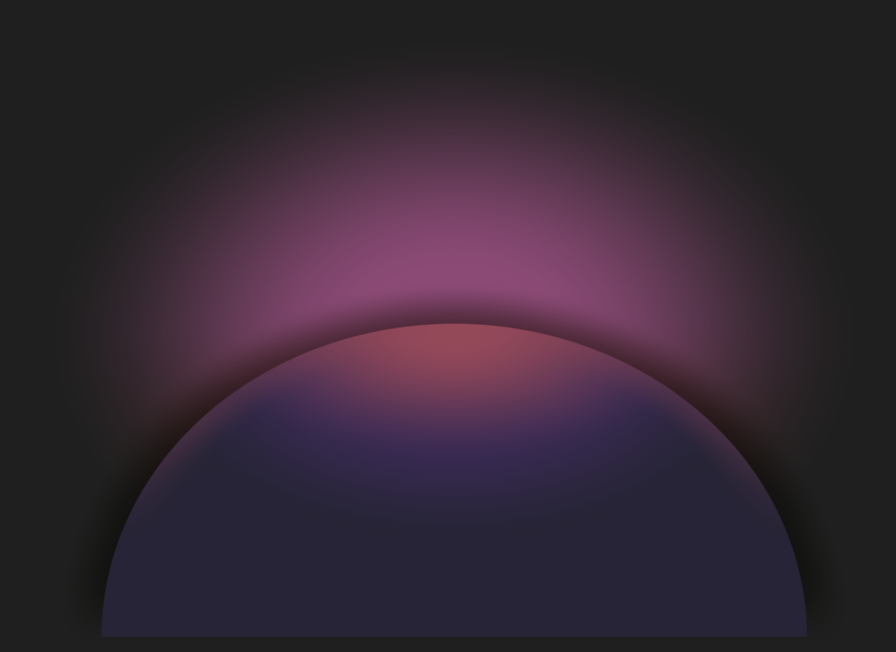
A Shadertoy shader for this background:

```glsl
// Soft falloff: 1 inside the inner radius, 0 beyond the outer one
float falloff(vec2 p, vec2 center, vec2 radii, float inner) {
    return 1.0 - smoothstep(inner, 1.0, length((p - center) / radii));
}

// Halo above the dome, turning from purple to red as it sinks
vec3 skyColor(vec2 p, float domeRadius) {
    vec3 background = vec3(0.122);
    vec3 purple = vec3(0.545, 0.29, 0.46);
    vec3 ember = vec3(0.46, 0.21, 0.21);
    vec3 halo = mix(ember, purple, smoothstep(0.22, 0.52, p.y));
    vec3 color = mix(background, halo, falloff(p, vec2(0.0, 0.48), vec2(0.64, 0.475), 0.2));

    // Shadow hugging the rim
    float shadow = 1.0 - smoothstep(0.97, 1.14, domeRadius);
    return color * mix(vec3(1.0), vec3(0.54, 0.54, 0.46), shadow);
}

// Dark dome lit from its crest
vec3 domeColor(vec2 p, float domeRadius) {
    vec3 night = vec3(0.15, 0.14, 0.21);
    vec3 indigo = vec3(0.225, 0.165, 0.33);
    vec3 rose = vec3(0.39, 0.22, 0.30);
    vec3 coral = vec3(0.58, 0.285, 0.35);
    vec3 color = mix(night, indigo, falloff(p, vec2(0.0, 0.46), vec2(0.50, 0.30), 0.4));

    // Faint rose along the shoulders
    float shoulder = smoothstep(0.89, 1.02, domeRadius) * smoothstep(0.16, 0.38, p.y);
    color = mix(color, rose, 0.6 * shoulder);
    return mix(color, coral, falloff(p, vec2(0.0, 0.49), vec2(0.42, 0.205), 0.05));
}

void mainImage(out vec4 fragColor, in vec2 fragCoord) {
    vec2 p = (fragCoord - vec2(0.507 * iResolution.x, 0.0)) / iResolution.y;
    float pixel = 1.0 / iResolution.y;

    // Half ellipse standing on a flat base
    float baseY = 0.0235;
    float domeRadius = length((p - vec2(0.0, baseY)) / vec2(0.541, 0.480));
    float edge = max((domeRadius - 1.0) * 0.48, baseY - p.y);
    float inside = 1.0 - smoothstep(-pixel, pixel, edge);

    // Below the base the sky stays plain
    vec3 sky = mix(vec3(0.122), skyColor(p, domeRadius), smoothstep(0.0, 0.12, p.y));
    fragColor = vec4(mix(sky, domeColor(p, domeRadius), inside), 1.0);
}
```
